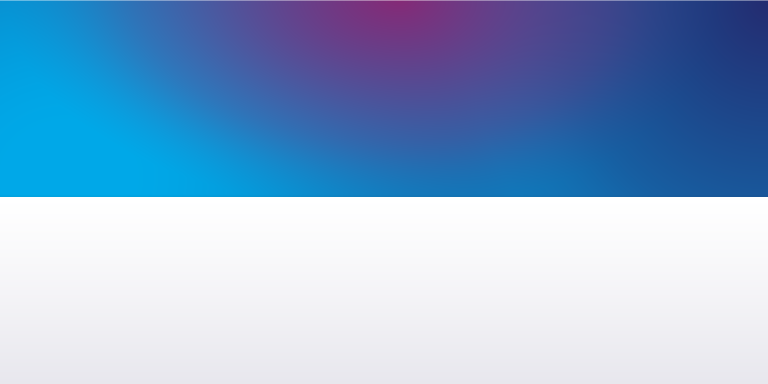
Give the GLSL for this background, as a WebGL 2 fragment shader.

```glsl
#version 300 es
precision highp float;
// A banner of blended colour above a pale panel. The banner layers soft
// elliptical glows (cyan, navy, magenta) over blue; the panel fades from
// white to cool grey, and a thin pale line closes the top.

uniform vec2 u_resolution;
out vec4 fragColor;

// Palette
const vec3 BLUE = vec3(0.065, 0.465, 0.725);
const vec3 CYAN = vec3(0.0, 0.66, 0.91);
const vec3 NAVY = vec3(0.14, 0.17, 0.44);
const vec3 MAGENTA = vec3(0.52, 0.165, 0.465);
const vec3 WHITE = vec3(1.0);
const vec3 GREY = vec3(0.908, 0.905, 0.93);

// Layout, in canvas heights; x is measured from the canvas centre
const float HORIZON = 0.487;
const vec2 CYAN_CENTRE = vec2(-0.82, 0.54);
const vec2 CYAN_RADII = vec2(1.0, 0.83);
const vec2 NAVY_CENTRE = vec2(1.0, 1.0);
const vec2 NAVY_RADII = vec2(0.80, 0.88);
const vec2 MAGENTA_CENTRE = vec2(0.04, 1.0);
const float MAGENTA_LEFT = 1.02;
const float MAGENTA_RIGHT = 0.82;
const float MAGENTA_DROP = 0.55;
const float TOP_LINE_WIDTH = 0.0026;
const float TOP_LINE_STRENGTH = 0.38;
const float SEAM_WIDTH = 0.008;
const float SEAM_SHADE = 0.04;

// Distance from a centre, scaled so that the ellipse edge lies at 1
float ellipse(vec2 p, vec2 centre, vec2 radii) {
  return length((p - centre) / radii);
}

// Linear falloff with a softened outer end
float glow(float d) {
  float a = clamp(1.0 - d, 0.0, 1.0);
  return a * mix(1.0, smoothstep(0.0, 0.35, a), 0.5);
}

vec3 banner(vec2 p) {
  float cyan = 1.0 - smoothstep(0.12, 1.1, ellipse(p, CYAN_CENTRE, CYAN_RADII));
  vec3 colour = mix(BLUE, CYAN, cyan);

  float navy = glow(ellipse(p, NAVY_CENTRE, NAVY_RADII));
  colour = mix(colour, NAVY, navy);

  // The magenta glow reaches further to the left than to the right
  float reach = p.x < MAGENTA_CENTRE.x ? MAGENTA_LEFT : MAGENTA_RIGHT;
  float magenta = glow(ellipse(p, MAGENTA_CENTRE, vec2(reach, MAGENTA_DROP)));
  colour = mix(colour, MAGENTA, magenta);

  // Faint shade just above the seam
  float seam = 1.0 - smoothstep(0.0, SEAM_WIDTH, p.y - HORIZON);
  return colour * (1.0 - SEAM_SHADE * seam);
}

vec3 panel(float y) {
  float depth = clamp(1.0 - y / HORIZON, 0.0, 1.0);
  return mix(WHITE, GREY, pow(depth, 1.15));
}

void main() {
  float pixel = 1.0 / u_resolution.y;
  vec2 p = (gl_FragCoord.xy - vec2(0.5 * u_resolution.x, 0.0)) * pixel;

  // Join panel and banner with a one-pixel smooth edge
  float upper = clamp((p.y - HORIZON) / pixel + 0.5, 0.0, 1.0);
  vec3 colour = mix(panel(p.y), banner(p), upper);

  // Pale hairline along the top
  float line = clamp((p.y - 1.0 + TOP_LINE_WIDTH) / pixel + 0.5, 0.0, 1.0);
  colour = mix(colour, WHITE, line * TOP_LINE_STRENGTH);

  fragColor = vec4(colour, 1.0);
}
```
